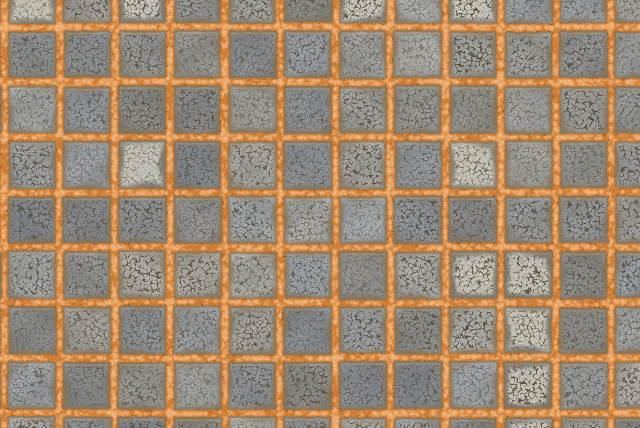
This texture is drawn by a Shadertoy shader. Its source:

```glsl
// Small square grey glazed tiles with speckled faces, set in rusty orange grout.

const float ROWS = 7.76;                      // tiles per canvas height
const vec2  GRID_OFFSET = vec2(0.08, 0.27);   // first grout crossing, in tiles
const float TILE_HALF = 0.432;                // half width of a tile face
const float CORNER = 0.035;
const float JITTER = 0.024;                   // uneven setting of the tiles
const float SPECKLE_SCALE = 13.0;             // glaze cells per tile
const float PALE_CHANCE = 0.06;

const vec3 GLAZE       = vec3(0.60, 0.59, 0.56);
const vec3 GLAZE_COOL  = vec3(0.55, 0.57, 0.59);
const vec3 GLAZE_PALE  = vec3(0.77, 0.76, 0.71);
const vec3 SPECKLE     = vec3(0.34, 0.30, 0.25);
const vec3 TILE_EDGE   = vec3(0.53, 0.44, 0.32);
const vec3 GROUT_LIGHT = vec3(0.93, 0.67, 0.43);
const vec3 GROUT_RUST  = vec3(0.77, 0.45, 0.16);
const vec3 GROUT_DARK  = vec3(0.56, 0.27, 0.07);
const vec3 GROUT_CHALK = vec3(0.97, 0.85, 0.70);

vec2 hash2(vec2 p) {
    vec3 q = fract(p.xyx * vec3(0.1031, 0.1030, 0.0973));
    q += dot(q, q.yzx + 33.33);
    return fract((q.xx + q.yz) * q.zy);
}

// Distances to the nearest and second nearest feature points.
vec2 cellular(vec2 p) {
    vec2 id = floor(p), f = p - id, nearest = vec2(8.0);
    for (int y = -1; y <= 1; y++)
    for (int x = -1; x <= 1; x++) {
        vec2 o = vec2(x, y);
        float d = length(o + hash2(id + o + 50.0) - f);
        nearest = d < nearest.x ? vec2(d, nearest.x)
                                : vec2(nearest.x, min(nearest.y, d));
    }
    return nearest;
}

// Smooth wandering value in about -1..1.
float waves(vec2 p) {
    return (sin(p.x + 1.7 * sin(p.y * 0.8)) + sin(p.y * 1.3 + 1.4 * sin(p.x * 0.9 + 2.0))) * 0.5;
}

float roundedBox(vec2 p, vec2 halfSize, float r) {
    vec2 q = abs(p) - halfSize + r;
    return length(max(q, 0.0)) + min(max(q.x, q.y), 0.0) - r;
}

vec3 groutColor(vec2 g, float d) {
    float mottle = cellular(g * 9.0).x;
    float grain = cellular(g * 24.0 + 7.0).x;
    float stain = 0.5 + 0.5 * waves(g * 5.3);
    float rust = smoothstep(0.35, 0.85, mottle + 0.35 * stain - 0.1);
    vec3 col = mix(GROUT_LIGHT, GROUT_RUST, rust * 0.75);
    col = mix(col, GROUT_CHALK, smoothstep(0.22, 0.05, mottle) * (1.0 - stain) * 0.8);
    // Rust collects where grout meets glaze
    float seam = smoothstep(0.05, 0.0, d);
    col = mix(col, GROUT_RUST, seam * 0.75);
    float pits = smoothstep(0.5, 0.85, grain) * (0.3 + 0.7 * seam);
    return mix(col, GROUT_DARK, pits * (0.3 + 0.6 * stain));
}

vec3 tileColor(vec2 g, vec2 p, vec2 id, float d) {
    vec2 rnd = hash2(id + 3.0), rnd2 = hash2(id + 91.0);
    float pale = step(1.0 - PALE_CHANCE, rnd.x);
    float depth = -d;

    // Base glaze, drifting in tone within and between tiles
    vec3 col = mix(GLAZE, GLAZE_COOL, rnd.y) * mix(0.88, 1.10, rnd2.x);
    float cloud = waves(g * 6.0 + rnd * 20.0);
    col *= 1.0 + 0.06 * cloud;
    float paleArea = smoothstep(0.03, 0.14, depth + 0.05 * cloud);
    col = mix(col, GLAZE_PALE, pale * paleArea * 0.9);

    // Short dark worm marks along the borders of glaze cells
    vec2 warp = 0.35 * vec2(waves(g * 31.0), waves(g.yx * 27.0 + 4.0));
    vec2 c = cellular(g * SPECKLE_SCALE + warp);
    float worm = smoothstep(0.30, 0.04, c.y - c.x);
    float broken = smoothstep(0.35, 0.70, c.x + 0.12 * cloud);
    float face = smoothstep(0.03, 0.11, depth);
    float amount = mix(0.45, 1.0, rnd2.y) * face;
    col = mix(col, SPECKLE, worm * broken * amount);
    float grain = cellular(g * 25.0 + 17.0).x;
    col *= 1.0 + 0.22 * (0.45 - grain);

    // Bare brownish rim, with a faint light on the upper bevel
    float rim = smoothstep(0.12, 0.0, depth + 0.025 * cloud);
    col = mix(col, TILE_EDGE, rim * 0.8);
    float bevel = smoothstep(0.025, 0.045, depth) * smoothstep(0.085, 0.055, depth);
    return col + 0.07 * bevel * smoothstep(0.2, 0.4, p.y);
}

void mainImage(out vec4 fragColor, in vec2 fragCoord) {
    vec2 g = fragCoord / iResolution.y * ROWS - GRID_OFFSET;
    float pixel = ROWS / iResolution.y;
    vec2 id = floor(g);

    // Tile outline with slight misplacement and ragged sides
    vec2 p = g - id - 0.5 - JITTER * (hash2(id + 23.0) - 0.5);
    vec2 halfSize = TILE_HALF + JITTER * (hash2(id + 61.0) - 0.5);
    float d = roundedBox(p, halfSize, CORNER) + 0.007 * waves(g * 21.0);

    float tileMask = smoothstep(0.6, -0.6, d / max(pixel, 0.018));
    vec3 col = mix(groutColor(g, d), tileColor(g, p, id, d), tileMask);
    fragColor = vec4(clamp(col, 0.0, 1.0), 1.0);
}
```
